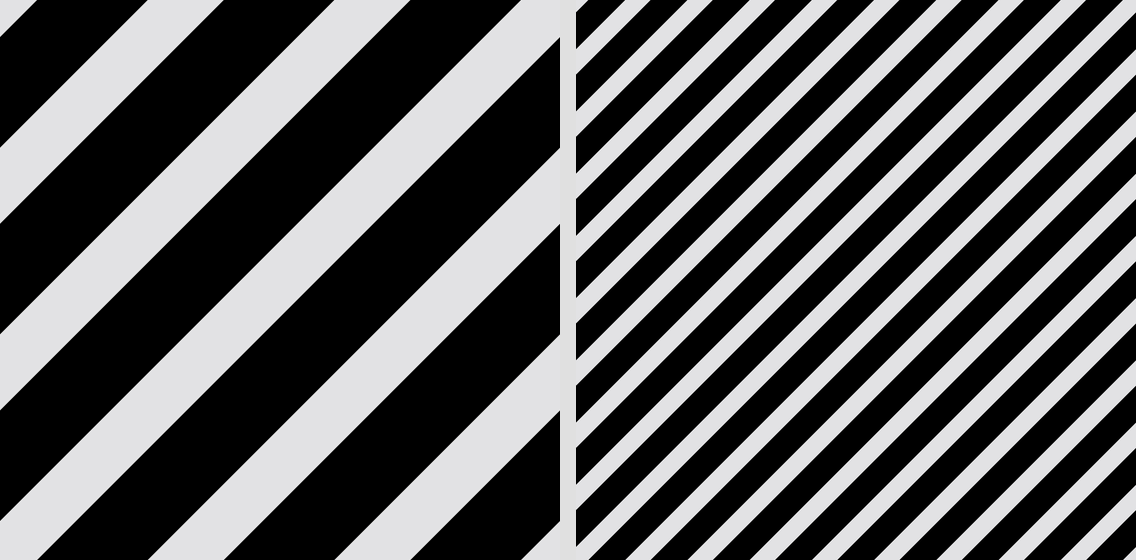
Left, the tile; right, the same tile 3 across and 3 down.
This pattern is drawn by a WebGL 2 fragment shader. Its source:

```glsl
#version 300 es
precision highp float;
// Pale grey diagonal stripes with fine bright rims on black, rising to the right.

#define REPEATS 3.0        // whole stripes across and down
#define LIGHT_SHARE 0.407  // pale part of each period
#define PHASE -0.005       // stripe shift, in periods
#define RIM_WIDTH 0.0014   // bright edge line, in canvas units
#define DARK vec3(0.0)
#define LIGHT vec3(0.886, 0.886, 0.894)
#define RIM vec3(0.965)

uniform vec2 u_resolution;
out vec4 fragColor;

// Distance across the stripe to its edge, negative inside the pale band.
float stripeDistance(vec2 uv) {
    float along = REPEATS * (uv.x - uv.y) - PHASE;
    float fromCentre = abs(fract(along + 0.5) - 0.5);
    return (fromCentre - 0.5 * LIGHT_SHARE) / (REPEATS * sqrt(2.0));
}

// Smoothed coverage of the region where the distance is negative.
float coverage(float dist, float pixel) {
    return 1.0 - smoothstep(-0.7 * pixel, 0.7 * pixel, dist);
}

void main() {
    vec2 uv = gl_FragCoord.xy / u_resolution;
    float pixel = 1.0 / min(u_resolution.x, u_resolution.y);
    float dist = stripeDistance(uv);

    // Pale core inside a thin brighter rim
    vec3 band = mix(RIM, LIGHT, coverage(dist + RIM_WIDTH, pixel));

    // Band over the dark ground
    vec3 color = mix(DARK, band, coverage(dist, pixel));
    fragColor = vec4(color, 1.0);
}
```
